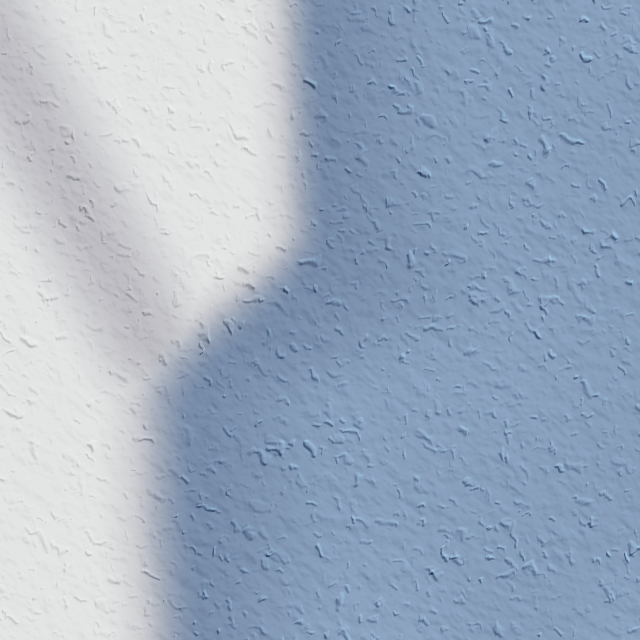
This texture is drawn by a three.js fragment shader. Its source:

```glsl
varying vec2 vUv;

const vec3 SUNLIT = vec3(0.889, 0.894, 0.893);
const vec3 HALF_SHADE = vec3(0.725, 0.725, 0.752);
const vec3 DEEP_SHADE = vec3(0.465, 0.545, 0.66);
const vec3 OPEN_SHADE = vec3(0.537, 0.627, 0.74);

vec3 hash3(vec2 p) {
  vec3 q = fract(p.xyx * vec3(0.1031, 0.1030, 0.0973));
  q += dot(q, q.yxz + 33.33);
  return fract((q.xxy + q.yzz) * q.zyx);
}

float noise(vec2 p) {
  vec2 i = floor(p), f = fract(p);
  f = f * f * (3.0 - 2.0 * f);
  float low = mix(hash3(i).x, hash3(i + vec2(1.0, 0.0)).x, f.x);
  float high = mix(hash3(i + vec2(0.0, 1.0)).x, hash3(i + 1.0).x, f.x);
  return mix(low, high, f.y);
}

float segmentDistance(vec2 p, vec2 a, vec2 b) {
  vec2 pa = p - a, ba = b - a;
  return length(pa - ba * clamp(dot(pa, ba) / dot(ba, ba), 0.0, 1.0));
}

// Raised plaster strokes, one per grid cell, mostly leaning down to the right
float flakes(vec2 p, float cells, float seed) {
  vec2 g = p * cells + seed;
  g += 0.35 * (vec2(noise(g * 2.7), noise(g * 2.7 + 57.0)) - 0.5);
  g += 0.14 * (vec2(noise(g * 7.0 + 13.0), noise(g * 7.0 + 91.0)) - 0.5);
  vec2 cell = floor(g);
  float height = 0.0;
  for (int y = -1; y <= 1; y++) {
    for (int x = -1; x <= 1; x++) {
      vec2 id = cell + vec2(float(x), float(y));
      vec3 place = hash3(id), form = hash3(id + 71.7);
      float angle = -0.7 + (form.x - 0.5) * 1.9;
      vec2 arm = vec2(cos(angle), sin(angle)) * mix(0.06, 0.34, form.y * form.y);
      vec2 center = id + place.xy;
      float d = segmentDistance(g, center - arm, center + arm);
      float radius = mix(0.1, 0.23, form.z);
      float strength = mix(0.1, 1.25, place.z * place.z);
      height = max(height, strength * (1.0 - smoothstep(0.1 * radius, radius, d)));
    }
  }
  return height * mix(0.45, 1.2, noise(g * 3.1 + 29.0));
}

float plasterHeight(vec2 p) {
  vec2 along = vec2(0.65 * dot(p, vec2(0.77, -0.64)), dot(p, vec2(0.64, 0.77))) + 2.0;
  float grain = noise(along * 65.0) * 0.36 + noise(along * 130.0) * 0.28;
  grain += noise(along * 235.0) * 0.12;
  return flakes(p, 24.0, 3.0) + 0.75 * flakes(p, 43.0, 19.0) + grain;
}

// Brightness of slopes facing the light
float relief(vec2 p, vec2 toLight) {
  return plasterHeight(p - toLight) - plasterHeight(p + toLight);
}

float shadowEdge(float y) {
  float bend = mix(0.262, 0.48, smoothstep(0.36, 0.645, y));
  return bend - 0.008 * smoothstep(0.65, 1.0, y) + 0.012 * smoothstep(0.2, 0.0, y);
}

// Signed distance to the shadow, positive inside
float shadowDistance(vec2 p) {
  float slope = (shadowEdge(p.y + 0.03) - shadowEdge(p.y - 0.03)) / 0.06;
  return (p.x - shadowEdge(p.y)) / sqrt(1.0 + slope * slope);
}

void main() {
  vec2 p = vUv;
  float d = shadowDistance(p);
  float softness = mix(1.25, 0.95, smoothstep(0.35, 0.6, p.y));

  // Faint diagonal shadow and the penumbra of the large one
  float bandDistance = segmentDistance(p, vec2(-0.1, 1.11), vec2(0.235, 0.46));
  float band = 0.9 * (1.0 - smoothstep(0.0, 0.135, bandDistance));
  float penumbra = smoothstep(-0.1 * softness, 0.015, d);
  float shade = smoothstep(-0.05 * softness, 0.036 * softness, d);

  vec3 lit = mix(SUNLIT, HALF_SHADE, max(band, penumbra * 0.9));
  vec3 blue = mix(DEEP_SHADE, OPEN_SHADE, smoothstep(0.0, 0.29, d));
  blue += 0.024 * (noise(p * 5.0) - 0.5);
  vec3 color = mix(lit, blue, shade);

  // Plaster texture, strongest where light is grazing
  float bump = relief(p, vec2(0.0011, 0.0018));
  float grazing = max(max(band, penumbra) * 0.95, 0.45);
  vec3 highlight = mix(vec3(0.06), vec3(0.07, 0.12, 0.12), shade);
  vec3 hollow = mix(vec3(0.28, 0.28, 0.27), vec3(0.26, 0.25, 0.24), shade);
  color += grazing * (highlight * max(bump, 0.0) + hollow * min(bump, 0.0));

  gl_FragColor = vec4(color, 1.0);
}
```
